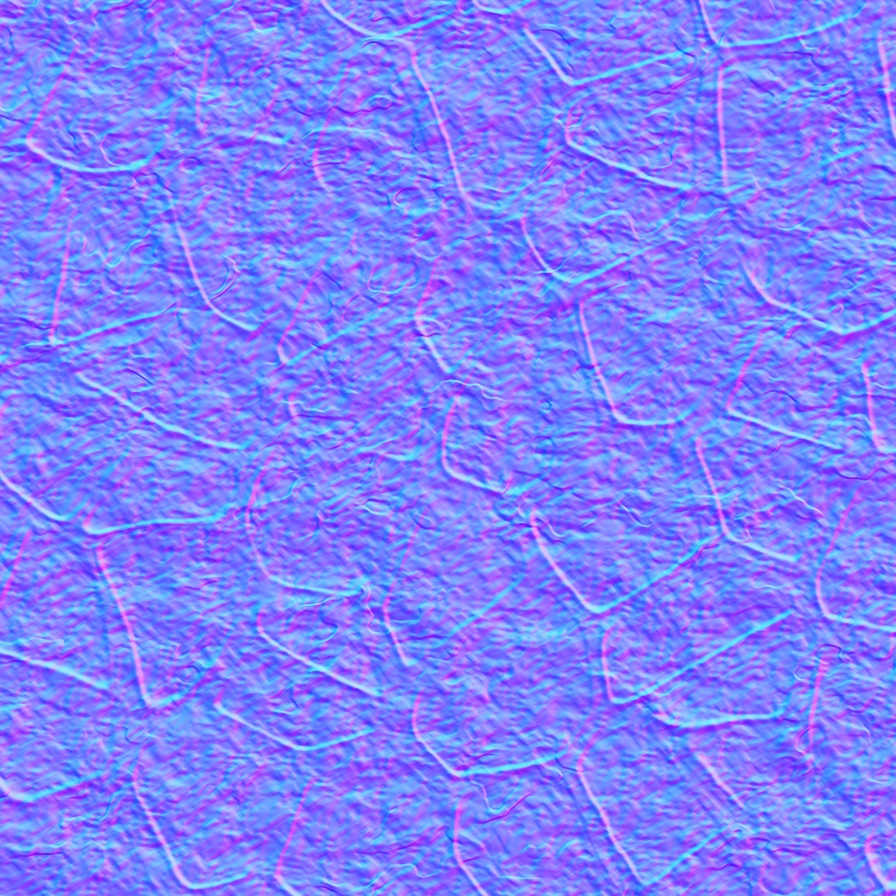
A WebGL 2 fragment shader for this texture map:

```glsl
#version 300 es
precision highp float;

uniform vec2 u_resolution;
out vec4 fragColor;

#define CELLS 6.2
#define GROUT 0.08
#define LINE_WIDTH 0.0155
#define LINE_STRENGTH 1.35
#define CORNER_SHARPNESS 28.0
#define GRAIN_SLOPE 0.33
#define GRAIN_OCTAVES 5
#define CREASE_HEIGHT 0.0026
#define STRETCH vec2(0.74, 1.0)
#define SAMPLE_STEP 0.0013

float hash(vec2 p) {
    vec3 h = fract(p.xyx * 0.1031);
    h += dot(h, h.yzx + 33.33);
    return fract((h.x + h.y) * h.z);
}

vec2 cellPoint(vec2 id) {
    return id + vec2(hash(id + 23.0), hash(id + 91.0));
}

float noise(vec2 p) {
    vec2 i = floor(p);
    vec2 f = fract(p);
    f = f * f * f * (f * (f * 6.0 - 15.0) + 10.0);
    float low = mix(hash(i), hash(i + vec2(1, 0)), f.x);
    float high = mix(hash(i + vec2(0, 1)), hash(i + vec2(1, 1)), f.x);
    return mix(low, high, f.y);
}

vec2 warp(vec2 p) {
    return vec2(noise(p + 5.3), noise(p + 41.7)) - 0.5;
}

// Rough stone: fine octaves plus short jagged creases
float stoneHeight(vec2 p) {
    const mat2 turn = mat2(0.8, 0.6, -0.6, 0.8);
    vec2 q = p + 0.012 * warp(p * 11.0) + 0.006 * warp(p * 31.0);
    q.y -= 0.06 * q.x;
    q *= STRETCH;

    vec2 r = turn * q;
    float contour = noise(r * 22.0 + 9.0) + 0.5 * noise(q * 51.0) + 0.25 * noise(r * 107.0);
    float patches = smoothstep(0.3, 0.65, noise(p * 19.0 + 57.0));
    float steps = smoothstep(0.58, 0.74, contour) - smoothstep(0.98, 1.14, contour);
    float height = CREASE_HEIGHT * patches * steps;

    float frequency = 14.0;
    for (int i = 0; i < GRAIN_OCTAVES; i++) {
        float slope = GRAIN_SLOPE * pow(frequency / 100.0, 0.55);
        height += slope / frequency * noise(q * frequency + float(i) * 13.0);
        q = turn * q;
        frequency *= 1.9;
    }
    return height;
}

// Rounded Voronoi border: xy is the inward direction, z the distance
vec3 cellBorder(vec2 p) {
    vec2 cell = floor(p);
    vec2 nearest = vec2(0);
    vec2 home = vec2(0);
    float best = 8.0;
    for (int y = -1; y <= 1; y++)
    for (int x = -1; x <= 1; x++) {
        vec2 id = cell + vec2(x, y);
        vec2 offset = cellPoint(id) - p;
        float d = dot(offset, offset);
        if (d < best) {
            best = d;
            nearest = offset;
            home = id;
        }
    }

    // Smooth minimum over all neighbouring borders
    vec2 inward = vec2(0);
    float total = 0.00001;
    for (int y = -2; y <= 2; y++)
    for (int x = -2; x <= 2; x++) {
        if (x == 0 && y == 0) continue;
        vec2 offset = cellPoint(home + vec2(x, y)) - p;
        vec2 away = normalize(offset - nearest);
        float weight = exp(-CORNER_SHARPNESS * dot(0.5 * (offset + nearest), away));
        inward -= weight * away;
        total += weight;
    }
    return vec3(inward / max(length(inward), 0.00001), -log(total) / CORNER_SHARPNESS);
}

float bump(float x, float width) {
    return exp(-x * x / (width * width));
}

// Broken rims, strongest where they face up and right
vec2 rimSlope(vec2 p) {
    vec2 bent = p + 0.05 * warp(p * 3.5) + 0.012 * warp(p * 9.0) + 0.003 * warp(p * 40.0);
    vec3 border = cellBorder(bent * CELLS);
    float d = border.z - GROUT * (0.5 + noise(p * 5.0 + 3.0));
    float profile = bump(d, LINE_WIDTH) - 0.35 * bump(d + 2.2 * LINE_WIDTH, 1.3 * LINE_WIDTH);
    float facing = mix(0.25, 1.0, smoothstep(-0.2, 0.5, dot(border.xy, vec2(0.6, 0.8))));
    float unbroken = mix(0.25, 1.0, smoothstep(0.2, 0.45, noise(p * 8.0 + 29.0)));
    return border.xy * profile * facing * unbroken * LINE_STRENGTH;
}

void main() {
    vec2 p = gl_FragCoord.xy / u_resolution.y;

    // Surface tilt from finite differences
    vec2 e = vec2(SAMPLE_STEP, 0.0);
    vec2 rise = vec2(stoneHeight(p + e.xy), stoneHeight(p + e.yx)) - stoneHeight(p);
    vec2 tilt = rimSlope(p) - rise / SAMPLE_STEP;
    tilt *= inversesqrt(1.0 + dot(tilt, tilt));

    // Tilt packed as colour
    fragColor = vec4(0.5 + 0.5 * tilt, 1.0 - 0.04 * dot(tilt, tilt), 1.0);
}
```
